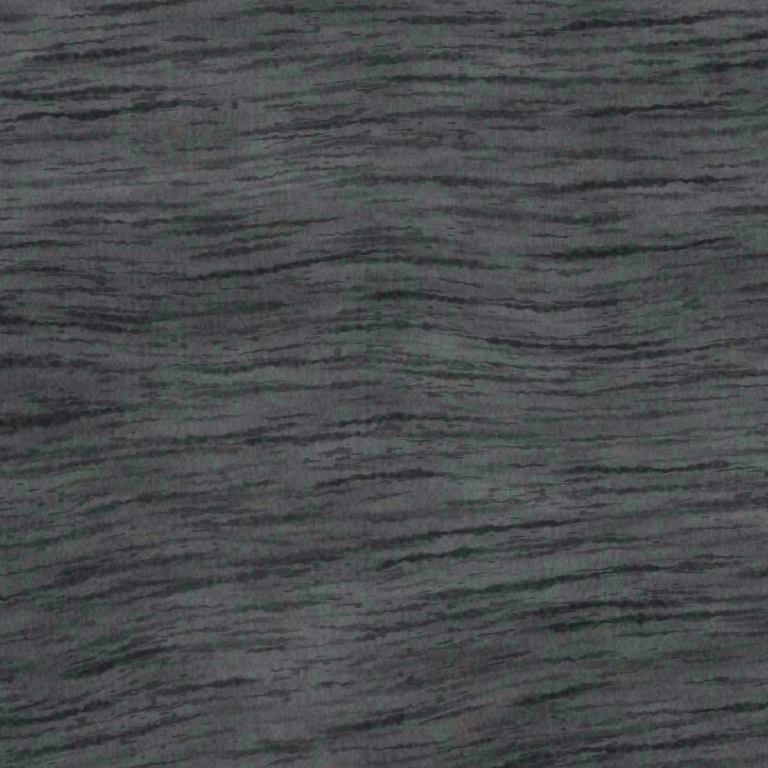
Reproduce this texture procedurally as a Shadertoy shader.

```glsl
#define BASE_COLOR vec3(0.324, 0.322, 0.337)
#define GROOVE_COLOR vec3(0.155, 0.157, 0.172)
#define GREEN_TINT vec3(-0.016, 0.026, 0.002)
#define WARM_TINT vec3(0.022, 0.010, -0.014)
#define LONG_CELL vec2(0.230, 0.039)
#define SHORT_CELL vec2(0.085, 0.021)
#define GROOVE_WIDTH 0.0060
#define WAVINESS 0.016
#define RAGGEDNESS 0.0042
#define BROAD_CONTRAST 0.150
#define FIBER_CONTRAST 0.120
#define GRAIN_CONTRAST 0.100

float hash(vec2 p) {
    return fract(sin(dot(p, vec2(127.1, 311.7))) * 43758.5453);
}

float noise(vec2 p) {
    vec2 cell = floor(p), f = fract(p);
    f = f * f * (3.0 - 2.0 * f);
    return mix(mix(hash(cell), hash(cell + vec2(1, 0)), f.x),
               mix(hash(cell + vec2(0, 1)), hash(cell + vec2(1, 1)), f.x), f.y);
}

float fbm(vec2 p) {
    float sum = 0.0, weight = 0.5;
    for (int i = 0; i < 4; i++) {
        sum += weight * noise(p);
        p = p * 2.03 + 17.3;
        weight *= 0.5;
    }
    return sum / 0.9375;
}

// Tapered strokes, one scattered around each grid cell
float grooves(vec2 p, vec2 size, float width, float seed) {
    vec2 home = floor(p / size);
    float depth = 0.0;
    for (int y = -1; y <= 1; y++) {
        for (int x = -1; x <= 1; x++) {
            vec2 id = home + vec2(x, y);
            float pick = hash(id + seed);
            float tilt = hash(id + seed + 5.7) - 0.5;
            vec2 jitter = vec2(hash(id + seed + 1.3), hash(id + seed + 2.9));
            vec2 d = p - (id + 0.15 + 0.7 * jitter) * size;
            float along = d.x / (size.x * mix(0.30, 0.80, pick));
            float wobble = noise(vec2(p.x * 17.0, pick * 91.0)) - 0.5;
            d.y -= tilt * 0.08 * d.x + wobble * 0.007;
            float taper = 1.0 - smoothstep(0.45, 1.0, abs(along));
            float ragged = 0.45 + 1.1 * noise(vec2(p.x * 48.0, pick * 53.0));
            float thick = width * ragged * (0.4 + 0.6 * taper);
            float profile = 1.0 - smoothstep(0.2, 1.25, abs(d.y) / thick);
            float strength = mix(0.35, 1.1, hash(id + seed + 8.1));
            depth = max(depth, profile * sqrt(taper) * strength);
        }
    }
    return depth;
}

void mainImage(out vec4 fragColor, in vec2 fragCoord) {
    vec2 uv = fragCoord / iResolution.xy;

    // Grain direction: steep at the bottom, nearly level in the middle
    float slope = mix(0.15, 0.025, smoothstep(0.05, 0.55, uv.y));
    slope += 0.045 * smoothstep(0.55, 0.95, uv.y);
    vec2 p = uv;
    p.y -= slope * (uv.x - 0.5);
    p.y += WAVINESS * (2.0 * noise(uv * vec2(4.0, 5.0) + 2.0) - 1.0);

    // Grooves with rough edges, broken up by fine speckle
    float speckle = noise(uv * vec2(210.0, 190.0) + 9.0);
    float roughness = noise(uv * vec2(150.0, 230.0) + 40.0) - 0.5;
    vec2 rough = p + vec2(0.0, RAGGEDNESS * roughness);
    float groove = grooves(rough, LONG_CELL, GROOVE_WIDTH, 3.0);
    groove = max(groove, 0.7 * grooves(rough + 0.37, SHORT_CELL, GROOVE_WIDTH * 0.6, 41.0));
    groove *= 0.62 + 0.58 * speckle;

    // Short dark flecks between the grooves
    float fleck = smoothstep(0.66, 0.92, noise(p * vec2(75.0, 230.0) + 12.0));
    fleck *= smoothstep(0.40, 0.62, fbm(p * vec2(7.0, 22.0) + 51.0));
    groove = max(groove, 0.6 * fleck);

    // Broad shading, lengthwise fibers and fine upright grain
    float shade = BROAD_CONTRAST * (fbm(p * vec2(3.0, 8.0) + 4.0) - 0.5);
    shade += FIBER_CONTRAST * (fbm(p * vec2(14.0, 70.0)) - 0.5);
    float grain = 0.55 * noise(uv * vec2(340.0, 190.0)) + 0.45 * noise(uv * vec2(480.0, 360.0) + 31.0);
    shade += GRAIN_CONTRAST * (grain - 0.5);

    // Mottled green and faint warm stains
    float patches = 0.5 * fbm(uv * vec2(8.0, 12.0) + 21.0) + 0.5 * noise(uv * vec2(85.0, 75.0) + 6.0);
    float green = smoothstep(0.48, 0.64, patches);
    float warm = smoothstep(0.68, 0.82, fbm(uv * vec2(26.0, 24.0) + 63.0));

    vec3 color = mix(BASE_COLOR + shade, GROOVE_COLOR + 0.5 * shade, clamp(groove, 0.0, 1.0));
    color += GREEN_TINT * green + WARM_TINT * warm;
    fragColor = vec4(clamp(color, 0.0, 1.0), 1.0);
}
```
